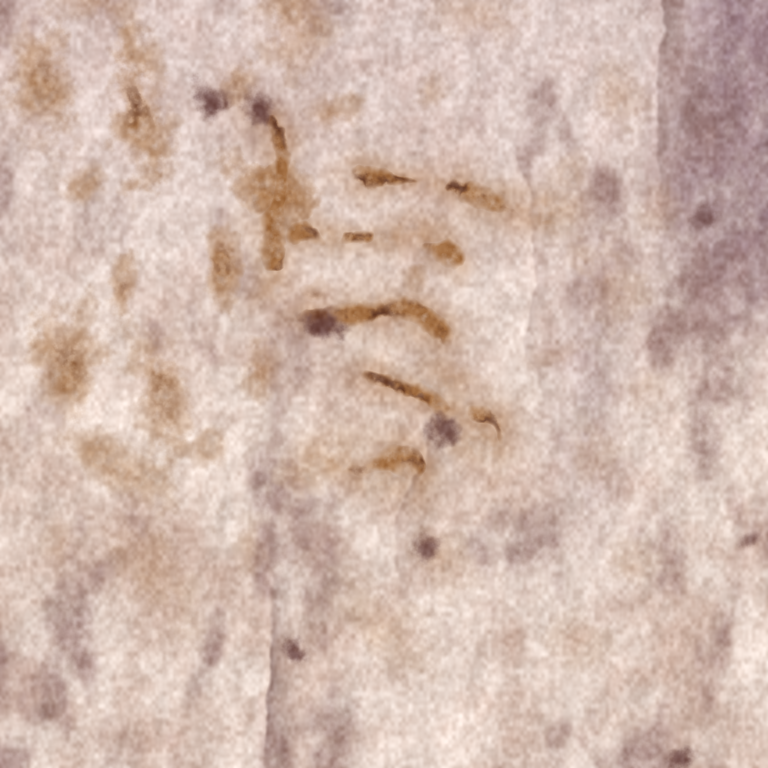
Give the GLSL for this texture, as a WebGL 2 fragment shader.

```glsl
#version 300 es
precision highp float;
// Aged, creased paper with rust stains, a mauve wash and fine fibrous grain.

#define STAIN_COUNT 38
#define STREAK_COUNT 6
#define SPECK_COUNT 9
#define CREASE_COUNT 4
#define GRAIN_AMOUNT 0.19
#define MOTTLE_AMOUNT 0.13
#define RELIEF_AMOUNT 0.26
#define RUST_CENTER vec2(0.25, 0.70)
#define RUST_SPREAD vec2(0.32, 0.28)

uniform vec2 u_resolution;
out vec4 fragColor;

const vec3 CREAM = vec3(0.915, 0.845, 0.805);
const vec3 TAN = vec3(0.795, 0.685, 0.63);
const vec3 LAVENDER = vec3(0.845, 0.765, 0.765);
const vec3 MAUVE = vec3(0.56, 0.44, 0.48);
const vec3 DUSK = vec3(0.58, 0.45, 0.43);
const vec3 OCHRE = vec3(0.64, 0.43, 0.25);
const vec3 UMBER = vec3(0.36, 0.21, 0.16);
const vec3 PLUM = vec3(0.38, 0.23, 0.22);

float hash(vec2 p) {
    vec3 q = fract(p.xyx * 0.1031);
    q += dot(q, q.yzx + 33.33);
    return fract((q.x + q.y) * q.z);
}

vec2 hash2(float n) {
    return vec2(hash(vec2(n, 3.7)), hash(vec2(n, 19.1)));
}

float noise(vec2 p) {
    vec2 i = floor(p), f = fract(p);
    f = f * f * (3.0 - 2.0 * f);
    return mix(mix(hash(i), hash(i + vec2(1, 0)), f.x),
               mix(hash(i + vec2(0, 1)), hash(i + vec2(1, 1)), f.x), f.y);
}

float fbm(vec2 p) {
    float sum = 0.0, amp = 0.533;
    for (int i = 0; i < 4; i++) {
        sum += amp * noise(p);
        p = mat2(1.6, 1.2, -1.2, 1.6) * p + 17.3;
        amp *= 0.5;
    }
    return sum;
}

float segment(vec2 p, vec2 a, vec2 b) {
    vec2 pa = p - a, ba = b - a;
    return length(pa - ba * clamp(dot(pa, ba) / dot(ba, ba), 0.0, 1.0));
}

// Evenly scattered points in the unit square
vec2 scatter(float n) {
    return fract(vec2(0.7549, 0.5698) * n + 0.31);
}

// Ragged blots, strongest around the rust centre
float stains(vec2 p, float rag) {
    float sum = 0.0;
    for (int i = 0; i < STAIN_COUNT; i++) {
        float n = float(i);
        vec2 h = hash2(n), c = vec2(0.0, 0.16) + scatter(n) * vec2(0.88, 0.84);
        vec2 z = (c - RUST_CENTER) / RUST_SPREAD;
        float stretch = exp2((h.y - 0.5) * 1.2);
        vec2 size = mix(0.024, 0.068, h.x * h.x) * vec2(stretch, 1.0 / stretch);
        vec2 q = p - c;
        q.y += (h.x - 0.4) * q.x;
        float d = length(q / size) + (rag - 0.5) * 3.0;
        float strength = (0.25 + 0.75 * exp(-dot(z, z))) * (0.55 + 0.45 * h.x);
        sum = max(sum, strength * smoothstep(1.35, 0.1, d));
    }
    return sum;
}

// Broken lines of rust: one falling, the others running across
float streaks(vec2 p, float rag) {
    float sum = 0.0;
    float broken = smoothstep(0.25, 0.6, noise(p * 30.0 + 5.0));
    p += (vec2(noise(p * 17.0), noise(p * 15.0 + 50.0)) - 0.5) * 0.045;
    for (int i = 0; i < STREAK_COUNT; i++) {
        float n = float(i);
        vec2 h = hash2(n + 60.0);
        vec2 a = i == 0 ? vec2(0.35, 0.86) : vec2(0.33 + 0.16 * h.x, 0.87 - 0.09 * n);
        vec2 run = i == 0 ? vec2(0.005, -0.22) : vec2(0.10 + 0.18 * h.y, -0.13 * (h.x - 0.3));
        float d = segment(p, a, a + run) + (rag - 0.5) * 0.04;
        float core = exp(-pow(max(d, 0.0) / 0.013, 2.0)) * broken;
        sum = max(sum, max(core, 0.38 * exp(-pow(d / 0.032, 2.0))));
    }
    return sum;
}

// Small dark marks with soft, torn outlines
float specks(vec2 p, float rag) {
    float sum = 0.0;
    for (int i = 0; i < SPECK_COUNT; i++) {
        vec2 h = hash2(float(i) + 90.0);
        vec2 c = vec2(1.0 - 0.9 * h.y * h.y, scatter(float(i) + 7.0).y);
        vec2 q = (p - c) / mix(0.012, 0.030, h.x * h.x);
        q.x += (h.y - 0.7) * q.y;
        sum = max(sum, (0.5 + 0.4 * h.x) * smoothstep(1.4, 0.0, length(q) + (rag - 0.5) * 3.4));
    }
    return sum;
}

// Vertical folds: x is shadow, y is the lit edge
vec2 creases(vec2 p, float rag) {
    vec2 sum = vec2(0.0);
    for (int i = 0; i < CREASE_COUNT; i++) {
        float n = float(i);
        float minor = 1.0 - step(1.0, abs(n - 1.5));
        float wander = (fbm(vec2(p.y * 7.0, n * 9.0)) - 0.5) * mix(0.018, 0.12, minor);
        float d = p.x - 0.35 - 0.17 * n - wander + (rag - 0.5) * 0.014;
        float reach = exp(-pow((p.y - 0.10 - 0.28 * n) / 0.17, 2.0));
        float gain = reach * mix(1.0, 0.5, minor) * (0.25 + noise(vec2(n, p.y * 19.0)));
        sum.x += gain * smoothstep(-0.004, 0.003, d) * exp(-max(d, 0.0) / 0.014);
        sum.y += gain * exp(-pow((d + 0.006) / 0.006, 2.0));
    }
    return sum;
}

void main() {
    vec2 p = gl_FragCoord.xy / min(u_resolution.x, u_resolution.y);
    float cloud = fbm(p * vec2(9.0, 7.0)), rag = fbm(p * 24.0 + 40.0);
    float fine = fbm(p * 58.0 + 11.0), torn = mix(rag, fine, 0.45);
    vec2 warped = p + (vec2(cloud, rag) - 0.5) * 0.09;

    // Paper tone, cooler toward the top
    vec3 color = mix(CREAM, TAN, smoothstep(0.42, 0.76, mix(cloud, rag, 0.45)));
    color = mix(color, LAVENDER, 0.5 * smoothstep(0.4, 1.0, warped.y));

    // Mauve wash in the upper right, with a faint tail and dusky smudges
    float wash = smoothstep(0.82, 0.96, warped.x) * smoothstep(0.46, 0.75, warped.y);
    vec2 tail = (warped - vec2(0.77, 0.48)) / vec2(0.05, 0.17);
    float mauve = wash * (0.1 + 1.2 * torn) + 0.55 * exp(-dot(tail, tail)) * torn;
    color = mix(color, MAUVE, clamp(mauve, 0.0, 0.85));
    float smudge = smoothstep(0.52, 0.76, fbm(p * vec2(14.0, 7.0) + 70.0));
    color = mix(color, DUSK, smudge * clamp(1.8 * torn - 0.4, 0.0, 0.8));

    // Folds and shallow wrinkles
    vec2 fold = creases(p, rag), wrinkle = p * vec2(21.0, 12.0);
    color = mix(color, DUSK * 0.9, clamp(fold.x * 0.7, 0.0, 0.8));
    color += 0.06 * fold.y;
    color += RELIEF_AMOUNT * (fbm(wrinkle) - fbm(wrinkle + vec2(0.16, -0.12)));

    // Rust with darker crusted spots
    float rust = max(stains(p, torn), streaks(p, torn));
    color = mix(color, OCHRE, clamp(rust * (0.2 + 1.5 * fine), 0.0, 0.92));
    float crust = smoothstep(0.36, 0.85, rust) * smoothstep(0.43, 0.64, torn);
    color = mix(color, UMBER, 0.85 * crust);
    color = mix(color, PLUM, specks(p, torn));

    // Mottling and fibrous grain
    float grain = 0.55 * noise(p * 135.0) + 0.45 * noise(p * vec2(215.0, 175.0) + 31.0) - 0.5;
    color += MOTTLE_AMOUNT * (torn - 0.5) + GRAIN_AMOUNT * grain * vec3(0.85, 1.0, 1.08);
    fragColor = vec4(clamp(color, 0.0, 1.0), 1.0);
}
```
